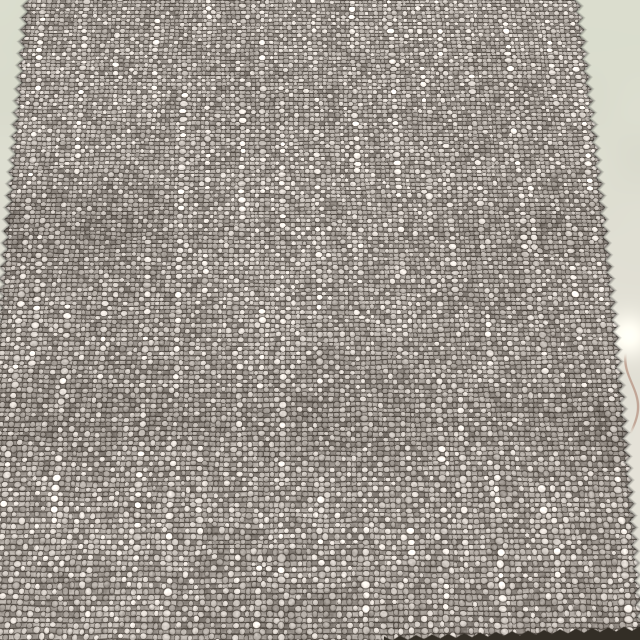
A Shadertoy shader for this texture:

```glsl
// Grey slubbed plain-weave cloth with pinked edges, receding over a pale glossy table.

float hash(vec2 p) {
    vec3 q = fract(vec3(p.xyx) * 0.1031);
    q += dot(q, q.yzx + 33.33);
    return fract((q.x + q.y) * q.z);
}

float noise(vec2 p) {
    vec2 i = floor(p), f = fract(p);
    f = f * f * (3.0 - 2.0 * f);
    return mix(mix(hash(i), hash(i + vec2(1, 0)), f.x),
               mix(hash(i + vec2(0, 1)), hash(i + vec2(1, 1)), f.x), f.y);
}

float zigzag(float x) {
    return abs(fract(x) - 0.5) * 2.0;
}

// Warm grey of a given lightness
vec3 warmGrey(float level) {
    return vec3(level) + vec3(0.022, -0.005, -0.032);
}

// One warp thread in each group of six swells along much of its length
float slubAt(vec2 id) {
    float group = floor(id.x / 6.0);
    float chosen = floor(6.0 * hash(vec2(group, 3.0)));
    float swell = smoothstep(0.15, 0.65, noise(vec2(id.x * 7.3, id.y * 0.06)));
    return swell * step(abs(id.x - group * 6.0 - chosen), 0.1);
}

// Lightness of the weave; one unit of p is one thread crossing
float weave(vec2 p) {
    p += 0.5 * vec2(noise(p * vec2(0.5, 0.13)), noise(p * vec2(0.16, 0.5) + 40.0)) - 0.25;
    vec2 cell = floor(p), f = abs(fract(p) - 0.5);

    // Weft dashes lying between the raised warp beads
    float weftTone = 0.61 + 0.26 * (hash(cell + 7.0) - 0.5);
    float weft = (1.0 - smoothstep(0.22, 0.58, f.y)) * (1.0 - smoothstep(0.38, 0.72, f.x));
    float level = mix(0.27, weftTone, weft);

    // Staggered warp beads, each with a dark rim; neighbours may overlap
    for (int j = -1; j <= 1; j++)
    for (int i = -1; i <= 1; i++) {
        vec2 id = cell + vec2(i, j);
        if (mod(id.x + id.y, 2.0) < 0.5) continue;
        float slub = slubAt(id);
        vec2 jitter = vec2(hash(id + 31.0), hash(id + 67.0)) - 0.5;
        vec2 size = vec2(0.51 + 0.17 * slub, 0.54 + 0.10 * slub);
        size *= 0.83 + 0.34 * hash(id + 19.0);
        vec2 q = (p - id - 0.5 - 0.28 * jitter) / size;
        float d = length(q);
        float tone = 0.73 + 0.30 * (hash(id + 7.0) - 0.5) + 0.13 * slub;
        tone += 0.05 - 0.13 * d * d - 0.05 * q.y;
        level = mix(level, 0.25, 0.55 * (1.0 - smoothstep(0.95, 1.35, d)));
        level = mix(level, tone, 1.0 - smoothstep(0.72, 1.08, d));
    }
    return level + 0.10 * (noise(p * 2.7) - 0.5);
}

void mainImage(out vec4 fragColor, in vec2 fragCoord) {
    vec2 uv = fragCoord / iResolution.xy;
    float pixel = 1.0 / iResolution.y;
    float t = 1.0 - uv.y;

    // Sides spread towards the viewer
    float left = 0.036 - 0.085 * t;
    float right = 0.907 + 0.130 * t - 0.030 * t * t;
    float across = (uv.x - left) / (right - left);

    // Table with a soft vertical gradient and a lamp reflection
    vec3 table = mix(vec3(0.85, 0.86, 0.80), vec3(0.89, 0.88, 0.84), smoothstep(0.0, 0.6, t));
    vec2 lamp = uv - vec2(0.982, 0.475);
    table += 0.14 * exp(-900.0 * dot(lamp, lamp)) + 0.02 * (noise(uv * 12.0) - 0.5);

    // Loose reddish thread beside the right edge
    float threadX = 0.987 + 0.010 * sin(t * 42.0);
    float thread = 1.0 - smoothstep(0.0007, 0.0007 + 1.5 * pixel, abs(uv.x - threadX));
    thread *= smoothstep(0.55, 0.57, t) * (1.0 - smoothstep(0.66, 0.68, t));
    table = mix(table, vec3(0.62, 0.42, 0.34), 0.5 * thread);

    // Cloth: rows crowd together towards the far end
    float rows = 175.0 * t - 33.0 * t * t;
    float level = weave(vec2(across * 118.0, rows));

    // Broad soft folds, darkest near the two sides
    float side = smoothstep(0.15, 0.55, abs(across - 0.5));
    float fold = exp(-pow((t - 0.36) / 0.06, 2.0)) + exp(-pow((t - 0.66) / 0.06, 2.0));
    level *= 1.0 - 0.09 * fold * (0.35 + side);
    level *= 0.96 + 0.10 * noise(uv * vec2(5.0, 6.0) + 11.0);
    level += 0.02 * (1.0 - t);
    vec3 cloth = warmGrey(level);

    // Pinked side edges with a dark rim and a cast shadow
    float teeth = 0.009 * zigzag(t * 54.0);
    float inside = min(uv.x - left, right - uv.x) - teeth;
    cloth *= mix(0.70, 1.0, smoothstep(0.0, 0.005, inside));
    table *= mix(0.74, 1.0, smoothstep(0.0, 0.006, -inside));
    vec3 color = mix(table, cloth, smoothstep(-pixel, pixel, inside));

    // Near edge rises at the right over a dark strip
    float nearEdge = uv.y - 0.040 * (uv.x - 0.63) - 0.007 * zigzag(uv.x * 40.0) * step(0.6, uv.x);
    color = mix(vec3(0.20, 0.18, 0.15), color, smoothstep(-pixel, pixel, nearEdge));

    fragColor = vec4(clamp(color, 0.0, 1.0), 1.0);
}
```
